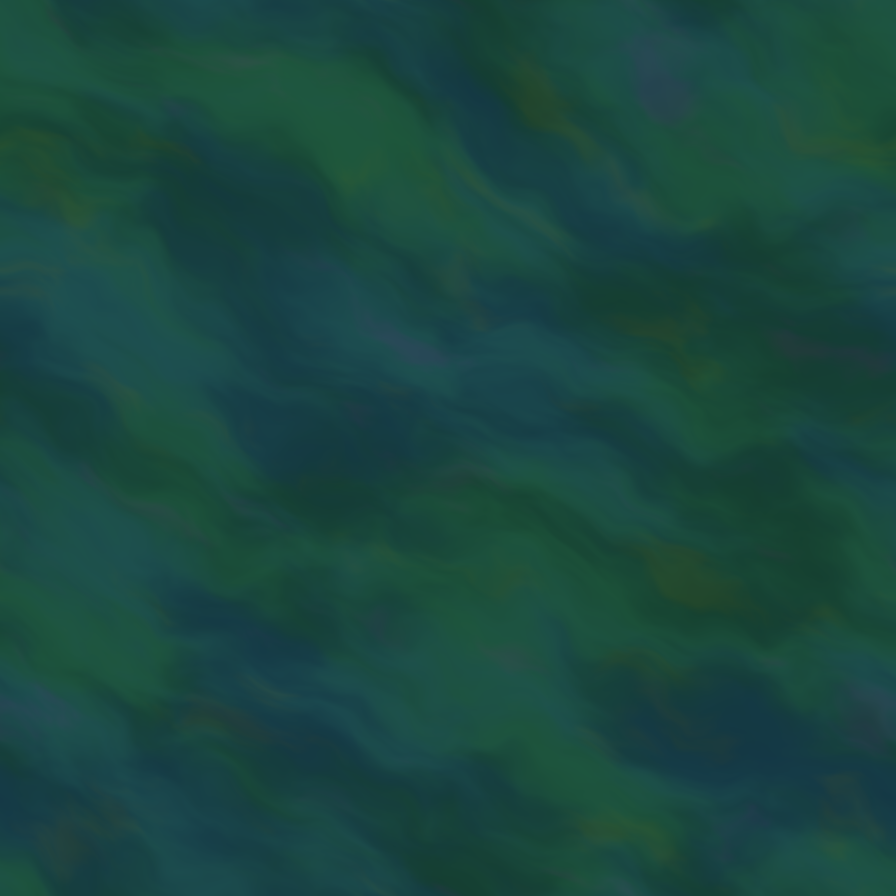
A three.js fragment shader for this texture:

```glsl
varying vec2 vUv;

#define BASE_COLOR vec3(0.098, 0.280, 0.253)
#define LIGHT_SHIFT vec3(0.055, 0.140, 0.065)
#define BLUE_SHIFT vec3(0.000, -0.035, 0.128)
#define OLIVE_SHIFT vec3(0.045, 0.015, -0.025)
#define VIOLET_SHIFT vec3(0.045, -0.015, 0.030)
#define LIGHT_CELLS vec2(4.0, 5.0)
#define HUE_CELLS vec2(4.0, 4.0)
#define ACCENT_CELLS vec2(7.0, 8.0)
#define BEND 0.08
#define SMUDGE 0.030
#define ROUGHNESS 0.53
#define PATCH_LIMIT 0.40

const int OCTAVES = 5;
const float TAU = 6.2831853;

float hash(vec3 p) {
  p = fract(p * vec3(0.1031, 0.1130, 0.0973));
  p += dot(p, p.yzx + 33.33);
  return fract((p.x + p.y) * p.z);
}

// Slope of one lattice corner, wrapped to the period
float corner(vec2 cell, vec2 offset, vec2 period, float seed) {
  vec2 wrapped = floor(mod(cell + 0.5, period));
  float angle = TAU * hash(vec3(wrapped, seed));
  return dot(vec2(cos(angle), sin(angle)), offset);
}

// Gradient noise that repeats after a whole number of cells
float noise(vec2 p, vec2 period, float seed) {
  p += seed * vec2(0.37, 0.61);
  vec2 i = floor(p);
  vec2 f = p - i;
  vec2 w = f * f * f * (f * (f * 6.0 - 15.0) + 10.0);
  vec2 e = vec2(1.0, 0.0);
  float low = mix(corner(i, f, period, seed),
                  corner(i + e.xy, f - e.xy, period, seed), w.x);
  float high = mix(corner(i + e.yx, f - e.yx, period, seed),
                   corner(i + e.xx, f - e.xx, period, seed), w.x);
  return mix(low, high, w.y);
}

// Integer shear: cells lean along the falling diagonal and still tile
vec2 shear(vec2 uv) {
  return vec2(uv.x + uv.y, uv.y);
}

float strokes(vec2 uv, vec2 cells, float seed) {
  float sum = 0.0;
  float weight = 1.0;
  for (int k = 0; k < OCTAVES; k++) {
    sum += weight * noise(shear(uv) * cells, cells, seed);
    cells *= 2.0;
    weight *= ROUGHNESS;
    seed += 1.0;
  }
  return sum;
}

// Soft limit: flattens the inside of a patch and firms up its edge
float patches(vec2 uv, vec2 cells, float seed) {
  float value = strokes(uv, cells, seed) / PATCH_LIMIT;
  return PATCH_LIMIT * value / sqrt(1.0 + value * value);
}

vec2 warp(vec2 uv, float cells, float seed) {
  vec2 period = vec2(cells);
  return vec2(noise(uv * cells, period, seed),
              noise(uv * cells, period, seed + 1.0));
}

void main() {
  // Bend the patches broadly, then smudge their edges at two sizes
  vec2 uv = vUv + BEND * warp(vUv, 3.0, 11.0);
  uv += SMUDGE * warp(vUv, 10.0, 17.0);
  uv += 0.4 * SMUDGE * warp(vUv, 24.0, 29.0);

  // Broad light and hue patches
  float light = patches(uv, LIGHT_CELLS, 23.0);
  float blue = patches(uv, HUE_CELLS, 41.0);
  vec3 color = BASE_COLOR + light * LIGHT_SHIFT + blue * BLUE_SHIFT;

  // Sparse warm and violet tints
  float tint = strokes(uv, ACCENT_CELLS, 59.0);
  color += OLIVE_SHIFT * smoothstep(0.2, 0.7, tint);
  color += VIOLET_SHIFT * smoothstep(0.3, 0.75, -tint);

  gl_FragColor = vec4(color, 1.0);
}
```
